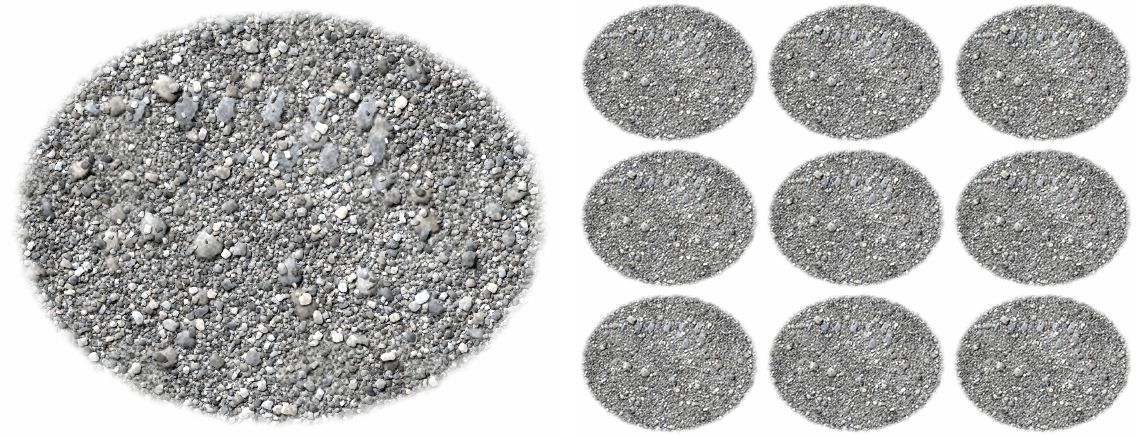
Left: one tile. Right: repeated 3 by 3.
Write a Shadertoy shader that draws this texture.

```glsl
const vec2 LIGHT = vec2(-0.6, 0.8);
const vec3 WARM = vec3(1.02, 1.0, 0.965);
const vec3 COOL = vec3(0.98, 1.0, 1.025);
const vec3 DUST = vec3(0.69, 0.69, 0.68);
const vec3 PAPER = vec3(0.995);

// Integer hash: three random values per cell
vec3 hash3(vec2 cell, float seed) {
    uvec3 v = uvec3(ivec3(cell, seed)) * 1664525u + 1013904223u;
    v.x += v.y * v.z; v.y += v.z * v.x; v.z += v.x * v.y;
    v ^= v >> 16u;
    v.x += v.y * v.z; v.y += v.z * v.x; v.z += v.x * v.y;
    return vec3(v >> 8u) / 16777216.0;
}

// Value noise that wraps after a whole number of cells
float noise(vec2 uv, vec2 cells, float seed) {
    vec2 p = uv * cells, home = floor(p), f = fract(p);
    f = f * f * (3.0 - 2.0 * f);
    float a = hash3(mod(home, cells), seed).x;
    float b = hash3(mod(home + vec2(1, 0), cells), seed).x;
    float c = hash3(mod(home + vec2(0, 1), cells), seed).x;
    float d = hash3(mod(home + vec2(1, 1), cells), seed).x;
    return mix(mix(a, b, f.x), mix(c, d, f.x), f.y);
}

float fbm(vec2 uv, vec2 cells, float seed) {
    float sum = 0.0, weight = 0.5;
    for (int octave = 0; octave < 4; octave++) {
        sum += weight * noise(uv, cells, seed + float(octave));
        cells *= 2.0;
        weight *= 0.5;
    }
    return sum / 0.9375;
}

// Approximate distance to a turned, squarish oval
float stoneDistance(vec2 d, float radius, float turn, float squash) {
    float c = cos(turn), s = sin(turn);
    d = abs(mat2(c, -s, s, c) * d) / vec2(1.0, squash);
    return (pow(dot(d * d * d, vec2(1)), 1.0 / 3.0) - radius) * squash;
}

// One layer of lit stones, each casting a shadow on what lies below
vec3 stones(vec3 below, vec2 uv, vec2 cells, float density, float size,
            float blur, vec2 toneRange, float seed) {
    vec2 p = uv * cells, home = floor(p);
    float soft = 0.6 * cells.y / iResolution.y + blur;
    vec2 warp = vec2(noise(uv, cells * 3.0, seed + 2.0),
                     noise(uv, cells * 3.0, seed + 3.0)) - 0.5;
    float mottle = fbm(uv, cells * 4.0, seed + 4.0) - 0.5;
    for (int j = -1; j <= 1; j++)
    for (int i = -1; i <= 1; i++) {
        vec2 cell = home + vec2(i, j);
        vec3 place = hash3(mod(cell, cells), seed);
        vec3 look = hash3(mod(cell, cells), seed + 1.0);
        if (place.z > density) continue;

        float radius = size * mix(0.45, 1.0, look.x);
        float turn = 6.283 * look.y;
        float squash = mix(0.55, 0.95, fract(look.x * 7.0));
        vec2 d = p - cell - place.xy + warp * radius * 0.5;
        float body = stoneDistance(d, radius, turn, squash);
        float shade = stoneDistance(d + LIGHT * radius * 0.4, radius, turn, squash);
        below *= 1.0 - 0.52 * smoothstep(0.2, -0.2, shade / radius);

        float lit = clamp(dot(d, LIGHT) / radius, -1.0, 1.0);
        float tone = mix(toneRange.x, toneRange.y, look.z) + 0.16 * lit + 0.3 * mottle;
        vec3 tint = mix(WARM, COOL, fract(look.y * 5.0));
        below = mix(below, tint * tone, smoothstep(soft, -soft, body));
    }
    return below;
}

// A row of upright dusty lumps pressed into the ground
vec3 treadRow(vec3 below, vec2 uv, vec2 start, float gap, int count, float strength) {
    float aspect = iResolution.x / iResolution.y;
    float ragged = fbm(uv, vec2(54, 42), 71.0) - 0.5;
    for (int i = 0; i < count; i++) {
        vec3 rnd = hash3(vec2(i, count), 75.0);
        vec2 d = uv - start - vec2(gap * float(i), 0) - 0.02 * (rnd.xy - 0.5);
        d.x = d.x * aspect - 0.25 * d.y;
        vec2 size = vec2(0.025, 0.042) * mix(0.8, 1.15, rnd.z);
        float lump = length(d / size) + 1.1 * ragged;
        float shade = length((d + LIGHT * 0.012) / size) + 1.1 * ragged;
        below *= 1.0 - 0.45 * strength * smoothstep(1.2, 0.8, shade);
        float lit = clamp(dot(d / size, LIGHT), -1.0, 1.0);
        vec3 skin = COOL * (0.76 + 0.09 * lit + 0.3 * ragged);
        below = mix(below, skin, strength * smoothstep(1.1, 0.85, lump));
    }
    return below;
}

void mainImage(out vec4 fragColor, in vec2 fragCoord) {
    vec2 uv = fragCoord / iResolution.xy;

    // Sandy ground and fine grit
    float sand = noise(uv, vec2(252, 196), 1.0) - 0.5;
    vec3 color = vec3(0.59 + 0.4 * sand);
    color = stones(color, uv, vec2(144, 112), 1.0, 0.62, 0.02, vec2(0.50, 0.87), 10.0);
    color = stones(color, uv, vec2(99, 77), 0.75, 0.58, 0.0, vec2(0.48, 0.89), 20.0);

    // Drifts of dust partly bury the grit
    float drift = smoothstep(0.48, 0.72, fbm(uv, vec2(9, 7), 30.0));
    color = mix(color, DUST * (0.93 + 0.5 * sand), 0.55 * drift);

    // Soft clods, tread marks, then loose pebbles
    color = stones(color, uv, vec2(18, 14), 0.24, 0.46, 0.06, vec2(0.62, 0.80), 40.0);
    color = treadRow(color, uv, vec2(0.25, 0.75), 0.08, 6, 0.9);
    color = treadRow(color, uv, vec2(0.51, 0.645), 0.08, 3, 0.7);
    color = stones(color, uv, vec2(63, 49), 0.36, 0.55, 0.0, vec2(0.48, 0.92), 50.0);
    color = stones(color, uv, vec2(36, 28), 0.15, 0.48, 0.0, vec2(0.54, 0.95), 60.0);

    // Broad light and dark patches, fine grain and hard sunlight
    float patches = fbm(uv, vec2(9, 7), 90.0) - 0.5;
    color += 0.14 * patches + 0.13 * sand;
    color = 0.595 + 1.32 * (color - 0.625);

    // Feathered oval fading to paper before every edge
    float rim = length(uv - 0.5) * 2.0 + 0.04 * (fbm(uv, vec2(36, 28), 80.0) - 0.5);
    color = mix(clamp(color, 0.04, 1.0), PAPER, smoothstep(0.885, 0.965, rim));
    fragColor = vec4(color, 1.0);
}
```
